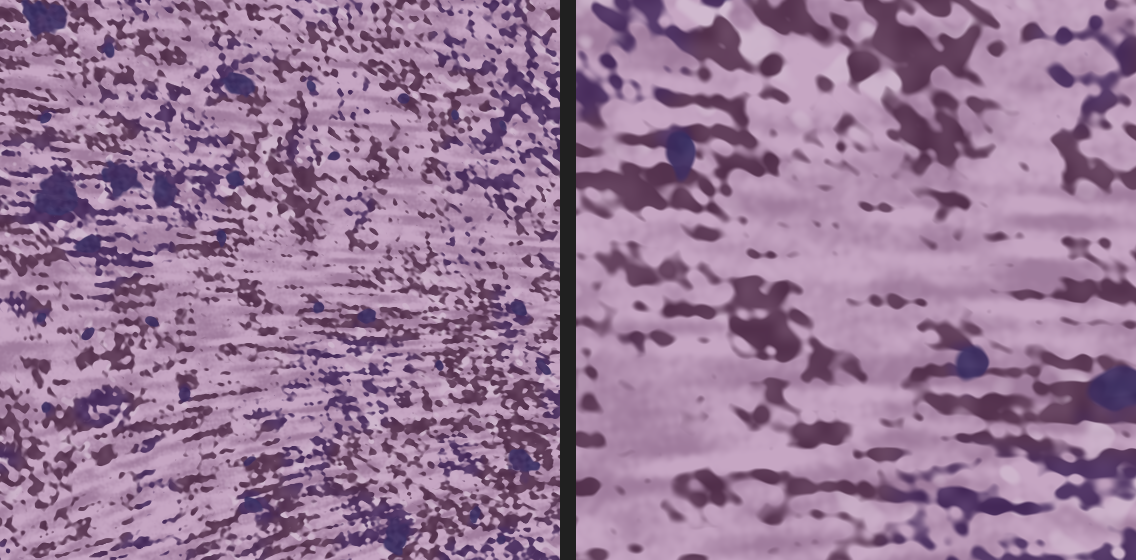
Left: the whole. Right: its middle third, enlarged.
This texture is drawn by a three.js fragment shader. Its source:

```glsl
// Stained fibrous tissue: a mauve ground combed by faint fibres, crowded with
// ragged plum grains that drift into streaks, and scattered navy nuclei.
// Layered value noise in a bent flow frame makes grains; jittered cells place nuclei.
varying vec2 vUv;

const vec3 MAUVE_SHADE = vec3(0.625, 0.485, 0.615);
const vec3 MAUVE_LIGHT = vec3(0.775, 0.650, 0.765);
const vec3 PALE_GAP    = vec3(0.815, 0.725, 0.810);
const vec3 PLUM_BROWN  = vec3(0.340, 0.205, 0.315);
const vec3 VIOLET      = vec3(0.285, 0.175, 0.365);
const vec3 NAVY        = vec3(0.235, 0.200, 0.400);

const vec2 GRAIN_FREQ  = vec2(72.0, 92.0);
const vec2 STREAK_FREQ = vec2(27.0, 115.0);
const vec2 FIBRE_FREQ  = vec2(13.0, 105.0);
const vec2 GRAIN_EDGE  = vec2(0.485, 0.645);  // noise levels: bare, full grain
const float SLOPE_LOW  = 0.30;                // fibre slope at the bottom
const float SLOPE_HIGH = -0.10;               // fibre slope higher up
const float NUCLEUS_GRID  = 8.0;
const float NUCLEUS_SHARE = 0.42;
const vec2 NUCLEUS_RADIUS = vec2(0.011, 0.040);
const mat2 TURN = mat2(0.80, 0.60, -0.60, 0.80);

float hash(vec2 p) {
  return fract(sin(dot(p, vec2(127.1, 311.7))) * 43758.5453);
}

float noise(vec2 p) {
  vec2 i = floor(p);
  vec2 f = fract(p);
  f = f * f * (3.0 - 2.0 * f);
  float low = mix(hash(i), hash(i + vec2(1.0, 0.0)), f.x);
  float high = mix(hash(i + vec2(0.0, 1.0)), hash(i + vec2(1.0, 1.0)), f.x);
  return mix(low, high, f.y);
}

// Shears the plane so that its rows follow the bending fibres.
vec2 flowFrame(vec2 p) {
  float slope = mix(SLOPE_LOW, SLOPE_HIGH, smoothstep(0.0, 0.65, p.y));
  float sway = 0.012 * (noise(p * vec2(4.0, 5.0) + 7.0) - 0.5);
  return vec2(p.x, p.y - slope * (p.x - 0.5) + sway);
}

// Slow changes in how crowded the grains are, centred on zero.
float crowding(vec2 p) {
  float broad = noise(TURN * p * 6.0 + 3.0) - 0.5;
  float clump = noise(TURN * p * 17.0 + 41.0) - 0.5;
  return 0.17 * broad + 0.19 * clump;
}

// Round grains blended with long streaks, both roughened by a finer octave.
float grainField(vec2 p, vec2 flow, float streakiness) {
  float grain = noise(TURN * p * GRAIN_FREQ + 11.0);
  float streak = noise(flow * STREAK_FREQ + 23.0);
  float rough = noise(TURN * flow * vec2(115.0, 150.0) + 5.0);
  return 0.62 * mix(grain, streak, streakiness) + 0.38 * rough;
}

// x: coverage of the nuclei, y: a wider stain around them.
vec2 nuclei(vec2 p) {
  vec2 cell = floor(p * NUCLEUS_GRID);
  float ragged = 0.75 * (noise(p * 48.0 + 9.0) - 0.5)
               + 0.45 * (noise(TURN * p * 105.0) - 0.5);
  vec2 cover = vec2(0.0);
  for (int y = -1; y <= 1; y++) {
    for (int x = -1; x <= 1; x++) {
      vec2 id = cell + vec2(float(x), float(y));
      float present = step(hash(id + 2.3), NUCLEUS_SHARE);
      vec2 jitter = vec2(hash(id + 17.1), hash(id + 53.7));
      vec2 d = p - (id + 0.15 + 0.7 * jitter) / NUCLEUS_GRID;
      float angle = 3.14159 * hash(id + 71.9);
      d = mat2(cos(angle), -sin(angle), sin(angle), cos(angle)) * d;
      d.y *= 1.0 + 0.7 * hash(id + 31.3);
      float size = pow(hash(id + 89.2), 5.0);
      float radius = mix(NUCLEUS_RADIUS.x, NUCLEUS_RADIUS.y, size);
      float reach = length(d) / radius + ragged;
      float body = 1.0 - smoothstep(0.82, 1.14, reach);
      float stain = 1.0 - smoothstep(0.8, 2.6, reach);
      cover = max(cover, present * vec2(body, stain));
    }
  }
  return cover;
}

void main() {
  vec2 flow = flowFrame(vUv);
  float crowd = crowding(vUv);
  vec2 nucleus = nuclei(vUv);

  // Ground: long fibres with fine mottling, and pale gaps in crowded places.
  float fibre = 0.55 * noise(flow * FIBRE_FREQ) + 0.30 * noise(flow * vec2(38.0, 72.0) + 61.0)
              + 0.15 * noise(TURN * vUv * 210.0);
  vec3 color = mix(MAUVE_SHADE, MAUVE_LIGHT, smoothstep(0.18, 0.72, fibre));
  float gap = smoothstep(0.64, 0.86, noise(TURN * vUv * vec2(62.0, 74.0) + 83.0));
  color = mix(color, PALE_GAP, gap * smoothstep(-0.08, 0.10, crowd + 0.1 * nucleus.y));

  // Grains: streaky to the left and middle, rounder towards the upper right.
  float corner = smoothstep(0.75, 1.55, vUv.x + vUv.y);
  float streakiness = smoothstep(0.25, 0.75, noise(vUv * 4.5 + 19.0) - 0.45 * corner + 0.12);
  float field = grainField(vUv, flow, streakiness) + crowd + 0.07 * nucleus.y - 0.02 * corner;
  float grain = smoothstep(GRAIN_EDGE.x, GRAIN_EDGE.y, field);
  float violet = smoothstep(0.52, 0.80, noise(vUv * 11.0 + 37.0) + 0.35 * nucleus.y);
  vec3 grainColor = mix(PLUM_BROWN, VIOLET, violet);
  grainColor += 0.10 * (noise(vUv * 85.0 + 47.0) - 0.4);
  color = mix(color, grainColor, grain * 0.96);

  // Nuclei: dense navy bodies with a little inner mottling.
  vec3 nucleusColor = mix(NAVY, VIOLET, 0.7 * noise(vUv * 55.0 + 29.0));
  nucleusColor += 0.07 * (noise(TURN * vUv * 130.0) - 0.5);
  color = mix(color, nucleusColor, nucleus.x * 0.95);

  gl_FragColor = vec4(color, 1.0);
}
```
